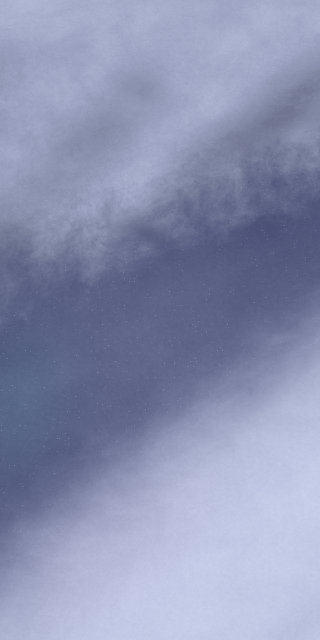
Give the GLSL for this texture, as a Shadertoy shader.

```glsl
float hash(vec2 p) {
    return fract(sin(dot(p, vec2(127.1, 311.7))) * 43758.5453);
}

float valueNoise(vec2 p) {
    vec2 cell = floor(p);
    vec2 f = fract(p);
    f = f * f * (3.0 - 2.0 * f);
    float low = mix(hash(cell), hash(cell + vec2(1.0, 0.0)), f.x);
    float high = mix(hash(cell + vec2(0.0, 1.0)), hash(cell + 1.0), f.x);
    return mix(low, high, f.y);
}

float fbm(vec2 p, int octaves, float gain) {
    float sum = 0.0;
    float amplitude = 0.5;
    for (int i = 0; i < octaves; i++) {
        sum += amplitude * (valueNoise(p) - 0.5);
        p = mat2(1.6, 1.2, -1.2, 1.6) * p + 7.3;
        amplitude *= gain;
    }
    return sum;
}

vec2 rotate(vec2 p, float angle) {
    float c = cos(angle);
    float s = sin(angle);
    return vec2(c * p.x + s * p.y, c * p.y - s * p.x);
}

// Soft elliptical puff, tilted by an angle
float puff(vec2 p, vec2 center, vec2 radius, float angle) {
    vec2 q = rotate(p - center, angle) / radius;
    return exp(-dot(q, q));
}

// Sparse round flecks, one candidate per grid cell
float flecks(vec2 p, float scale, float density) {
    vec2 cell = floor(p * scale);
    vec2 offset = 0.3 + 0.4 * vec2(hash(cell + 3.1), hash(cell + 8.7));
    float d = length(fract(p * scale) - offset);
    float present = step(1.0 - density, hash(cell + 17.0));
    return present * (1.0 - smoothstep(0.08, 0.3, d)) * hash(cell + 29.0);
}

// Brightness of the upper clouds
float cloudTone(vec2 p, float ragged) {
    float tone = 0.57 + 0.17 * smoothstep(1.75, 1.98, p.y);
    tone += 0.15 * puff(p, vec2(0.50, 1.52), vec2(0.48, 0.09), 0.70);
    tone += 0.16 * puff(p, vec2(0.21, 1.74), vec2(0.22, 0.11), 0.55);
    tone += 0.09 * puff(p, vec2(0.03, 1.47), vec2(0.18, 0.13), 0.70);
    tone += 0.15 * puff(p, vec2(0.70, 1.80), vec2(0.26, 0.12), 0.45);
    tone += 0.10 * puff(p, vec2(0.27, 1.30), vec2(0.18, 0.08), 0.60);
    tone -= 0.10 * puff(p, vec2(0.20, 1.53), vec2(0.20, 0.07), 0.70);
    tone -= 0.13 * puff(p, vec2(0.72, 1.56), vec2(0.22, 0.08), 0.55);
    tone -= 0.26 * puff(p, vec2(0.00, 1.20), vec2(0.17, 0.13), 0.50);
    // Ragged shadows
    tone -= 0.17 * ragged * puff(p, vec2(0.45, 1.72), vec2(0.10, 0.05), -0.4);
    tone -= 0.13 * ragged * puff(p, vec2(0.34, 1.59), vec2(0.09, 0.06), 0.5);
    tone -= 0.25 * ragged * puff(p, vec2(0.96, 1.71), vec2(0.14, 0.08), 0.2);
    tone -= 0.14 * ragged * puff(p, vec2(0.83, 1.59), vec2(0.10, 0.05), 0.5);
    return tone;
}

void mainImage(out vec4 fragColor, in vec2 fragCoord) {
    vec2 p = fragCoord / iResolution.xy * vec2(1.0, 2.0);

    // Broad streaks along the diagonal, torn wisps and canvas tooth
    float streaks = fbm(rotate(p, 0.62) * vec2(2.2, 5.0), 4, 0.55);
    float wisps = fbm(p * vec2(9.0, 12.0) + streaks * 2.0, 6, 0.66);
    float tooth = fbm(p * 62.0, 3, 0.85);
    float ragged = clamp(0.75 + 2.4 * wisps + 0.5 * tooth, 0.0, 1.6);

    // Signed heights above the two edges of the dark band
    float above = p.y - (1.12 + 0.36 * p.x) + 0.10 * streaks + 0.14 * wisps + 0.03 * tooth;
    float below = 0.245 + 0.725 * p.x - p.y + 0.10 * streaks + 0.04 * wisps;
    float cloudMask = smoothstep(-0.15, 0.20, above);
    float snowMask = smoothstep(-0.24, 0.22, below);

    // Layered brightness
    float bandTone = 0.05 + 0.10 * streaks + 0.07 * wisps;
    bandTone += 0.09 * puff(p, vec2(0.45, 0.92), vec2(0.45, 0.18), 0.62);
    bandTone -= 0.08 * puff(p, vec2(0.88, 1.34), vec2(0.28, 0.11), 0.45);
    bandTone -= 0.03 * puff(p, vec2(0.0, 0.94), vec2(0.10, 0.12), 0.0);
    float cloud = cloudTone(p, ragged) + 0.18 * streaks + 0.15 * wisps;
    float snow = 0.85 + 0.14 * smoothstep(0.05, 0.50, below);
    snow -= 0.08 * puff(p, vec2(0.0, 0.05), vec2(0.35, 0.22), 0.5);
    snow -= 0.08 * puff(p, vec2(0.95, 0.05), vec2(0.22, 0.06), 0.6);
    snow += 0.04 * streaks + 0.06 * wisps;
    float tone = mix(mix(bandTone, cloud, cloudMask), snow, snowMask);
    tone -= 0.20 * ragged * puff(p, vec2(0.46, 1.27), vec2(0.09, 0.035), -0.45);

    // Paint grain and bright flecks
    float grain = fbm(p * 175.0, 2, 0.8);
    float cloudTooth = cloudMask * (1.0 - smoothstep(1.70, 1.95, p.y));
    tone += 0.07 * grain + (0.025 + 0.045 * cloudTooth) * tooth;
    float bandMask = (1.0 - snowMask) * (1.0 - 0.6 * cloudMask);
    tone += 0.30 * bandMask * flecks(p, 120.0, 0.10);

    // Slate to pale lavender, with local tints
    vec3 slate = vec3(0.305, 0.33, 0.475);
    vec3 lavender = vec3(0.765, 0.795, 0.905);
    vec3 color = mix(slate, lavender, tone);
    float teal = puff(p, vec2(0.05, 0.74), vec2(0.17, 0.24), -0.3);
    color += vec3(0.0, 0.035, 0.02) * teal * (1.0 - snowMask);
    float violet = puff(p, vec2(0.35, 0.30), vec2(0.35, 0.18), 0.6);
    color += vec3(0.008, -0.006, 0.0) * violet;
    color += vec3(0.01, 0.008, -0.02) * cloudMask * (1.0 - smoothstep(0.3, 0.7, tone));

    fragColor = vec4(clamp(color, 0.0, 1.0), 1.0);
}
```
